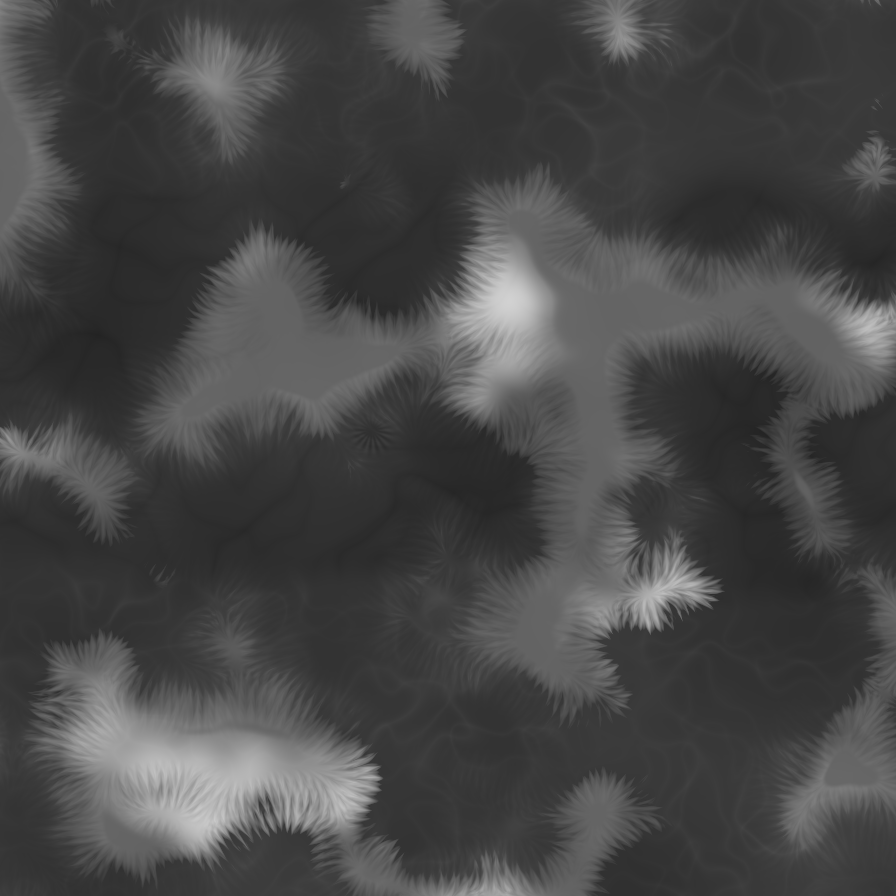
Reproduce this texture map procedurally as a three.js fragment shader.

```glsl
// Grey height map: pale land with feathered, eroded coasts over dark lowland.
// Noise gives a signed coast distance; stripes running down its slope carve
// the feathers, and a second noise lifts a few bright peaks.
#define LAND_SCALE 4.5
#define SEA_LEVEL 0.055
#define COAST_WIDTH 0.024
#define FEATHER_CELLS 42.0
#define FEATHER_DEPTH 0.0085
#define LOWLAND 0.212
#define BASIN 0.178
#define LAND_RISE 0.195
#define PEAK_RISE 0.36
#define VEIN_GLOW 0.03
#define BURST_CENTER vec2(0.415, 0.52)

varying vec2 vUv;

vec2 hash2(vec2 p) {
  vec3 q = fract(p.xyx * vec3(0.1031, 0.1030, 0.0973));
  q += dot(q, q.yzx + 33.33);
  return fract((q.xx + q.yz) * q.zy);
}

float cornerSlope(vec2 cell, vec2 offset) {
  float a = 6.28318 * hash2(cell + 57.0).x;
  return dot(vec2(cos(a), sin(a)), offset);
}

float gradientNoise(vec2 p) {
  vec2 i = floor(p), f = p - i;
  vec2 u = f * f * f * (f * (f * 6.0 - 15.0) + 10.0);
  vec2 e = vec2(1.0, 0.0);
  return mix(mix(cornerSlope(i, f), cornerSlope(i + e, f - e), u.x),
             mix(cornerSlope(i + e.yx, f - e.yx), cornerSlope(i + 1.0, f - 1.0), u.x), u.y);
}

float landField(vec2 p) {
  vec2 q = p * LAND_SCALE;
  return gradientNoise(q + 3.7) + 0.5 * gradientNoise(q * 2.0 + 21.3) - SEA_LEVEL;
}

// Cosine and sine of locally straight stripes that vary along "across".
vec2 stripes(vec2 p, vec2 across) {
  vec2 base = floor(p), sum = vec2(0.0);
  float total = 0.001;
  for (int y = -1; y <= 1; y++) {
    for (int x = -1; x <= 1; x++) {
      vec2 cell = base + vec2(float(x), float(y));
      vec2 rnd = hash2(cell);
      vec2 v = p - cell - 0.25 - 0.5 * rnd;
      float weight = max(exp(-2.0 * dot(v, v)) - 0.044, 0.0);
      float phase = dot(v, across) * (12.0 + 6.0 * rnd.y) + 6.28318 * rnd.x;
      sum += weight * vec2(cos(phase), sin(phase));
      total += weight;
    }
  }
  sum /= total;
  return sum / max(length(sum), 0.7);
}

// Thin line where a noise field crosses zero.
float crease(vec2 p, float sharpness) {
  float line = 1.0 - min(abs(gradientNoise(p)) * sharpness, 1.0);
  return line * line;
}

// Small mark of radial spokes around a dark core.
float burst(vec2 v) {
  float r = length(v);
  float spokes = cos(17.0 * atan(v.y, v.x + 0.00001));
  float ring = smoothstep(0.004, 0.016, r) * (1.0 - smoothstep(0.018, 0.034, r));
  return 0.025 * spokes * ring - 0.03 * (1.0 - smoothstep(0.0, 0.02, r));
}

void main() {
  vec2 p = vUv;

  // Approximate distance to the coast, positive inland, with lumpy bays
  vec2 e = vec2(0.004, 0.0);
  float field = landField(p);
  vec2 slope = vec2(landField(p + e) - field, landField(p + e.yx) - field) / e.x;
  float steepness = length(slope);
  float coast = field / sqrt(steepness * steepness + 9.0);
  float lumps = gradientNoise(p * 19.0 + 5.0);
  coast += 0.032 * lumps + 0.012 * gradientNoise(p * 41.0);

  // Two levels of feathers, the finer branching off the coarser
  vec2 down = slope / (steepness + 0.001);
  vec2 along = vec2(-down.y, down.x);
  vec2 coarse = stripes(p * FEATHER_CELLS, along);
  vec2 branch = normalize(along - 0.35 * coarse.y * down + 0.0001);
  float feather = 0.7 * coarse.x + 0.35 * stripes(p * FEATHER_CELLS * 1.8 + 11.0, branch).x;
  feather *= smoothstep(0.3, 2.5, steepness) * (1.0 - smoothstep(0.04, 0.1, coast));
  float edge = coast + FEATHER_DEPTH * feather;

  // Lowland with a web of pale veins outside and dark-edged pillows in the basin
  vec2 q = p + 0.03 * vec2(gradientNoise(p * 17.0), gradientNoise(p * 17.0 + 40.0));
  float basin = 1.0 - smoothstep(0.18, 0.24, abs(p.y - 0.57 + 0.1 * gradientNoise(p * 4.0)));
  float height = mix(LOWLAND, BASIN, basin) + 0.05 * gradientNoise(p * 5.0 + 71.0);
  float veins = crease(q * 12.0, 6.0) + 0.7 * crease(q * 21.0 + 9.0, 5.0) - 0.25;
  height += VEIN_GLOW * (1.0 - basin) * veins * (0.5 + gradientNoise(p * 7.0 + 9.0));
  float pillows = crease(q * 7.0 + 33.0, 7.0) + 0.6 * crease(q * 12.0 + 50.0, 5.0);
  height -= 0.016 * basin * (pillows - 0.3);
  height += burst(p - BURST_CENTER) * (1.0 - smoothstep(-0.02, 0.0, coast));

  // Soft foot, coast, mottled plateau and peaks
  float softness = smoothstep(-0.25, 0.3, gradientNoise(p * 5.0 + 15.0));
  float rise = 1.0 - exp(-max(edge, 0.0) / (COAST_WIDTH * mix(0.7, 1.5, softness)));
  float peak = smoothstep(0.06, 0.5, gradientNoise(p * 4.6 + 87.0) + 0.12 * lumps);
  float flatness = smoothstep(0.05, 0.07, coast) * (1.0 - smoothstep(0.0, 0.2, peak));
  float mottle = 0.1 * gradientNoise(p * 13.0 + 61.0) + 0.008 * feather;
  height += 0.07 * softness * exp(-max(-edge, 0.0) / 0.02);
  height += rise * (LAND_RISE + mottle + PEAK_RISE * peak * (1.0 + 0.1 * feather));
  height = mix(height, 0.39, 0.85 * flatness);

  gl_FragColor = vec4(vec3(clamp(height, 0.0, 1.0)), 1.0);
}
```
